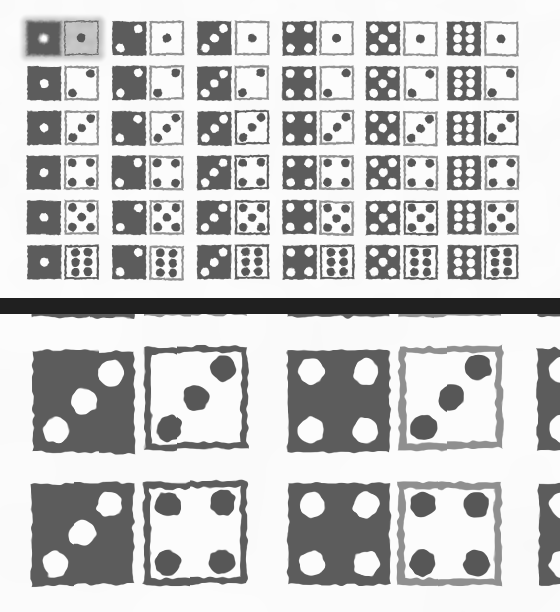
Top, the full canvas; bottom, a detail of the centre.
Reproduce this pattern procedurally as a WebGL 2 fragment shader.

```glsl
#version 300 es
precision highp float;
// Chart of all 36 rolls of a dark and a light die, six by six, with worn print edges.

uniform vec2 u_resolution;
out vec4 fragColor;

const float SHEET = 408.0;           // sheet height in design units
const float COUNT = 6.0;
const float ROW_PITCH = 61.3;
const float COLUMN_PITCH = 115.0;
const float TOP_ROW = 355.4;         // centre of the first row
const float FIRST_COLUMN = 60.5;     // centre of the first dark die
const float PAIR_GAP = 51.3;         // dark centre to light centre
const float DIE_HALF = 23.2;
const float PIP_RADIUS = 5.9;
const float BORDER = 3.0;

const float PAPER = 0.99;
const float INK = 0.36;
const float PIP_INK = 0.34;
const float PALE_BORDER = 0.56;
const float SMUDGE = 0.77;

float hash(vec2 p) {
  return fract(sin(dot(p, vec2(127.1, 311.7))) * 43758.5453);
}

float noise(vec2 p) {
  vec2 i = floor(p), f = fract(p);
  f = f * f * (3.0 - 2.0 * f);
  return mix(mix(hash(i), hash(i + vec2(1, 0)), f.x),
             mix(hash(i + vec2(0, 1)), hash(i + vec2(1, 1)), f.x), f.y);
}

float boxDistance(vec2 p, vec2 halfSize) {
  vec2 d = abs(p) - halfSize;
  return length(max(d, 0.0)) + min(max(d.x, d.y), 0.0);
}

// Distance to the pips of a face showing n.
float pipDistance(vec2 p, float n) {
  vec2 corner = vec2(n > 5.5 ? 8.6 : 12.4, 13.4);
  float d = 1e3;
  if (mod(n, 2.0) > 0.5) d = length(p);
  if (n > 1.5) d = min(d, min(length(p - corner), length(p + corner)));
  if (n > 3.5) d = min(d, length(abs(p) - corner));
  if (n > 5.5) d = min(d, length(vec2(abs(p.x) - corner.x, p.y)));
  return d - PIP_RADIUS;
}

float coverage(float d, float softness) {
  return 1.0 - smoothstep(-softness, softness, d);
}

// Columns drift slightly from an even pitch.
float columnCentre(float i) {
  return FIRST_COLUMN + COLUMN_PITCH * i + 0.25 * i * i * (5.0 - i);
}

float darkDie(float ground, vec2 p, float n, float softness) {
  float tone = mix(ground, INK, coverage(boxDistance(p, vec2(DIE_HALF)), softness));
  return mix(tone, PAPER, coverage(pipDistance(p, n), softness));
}

float lightDie(float ground, vec2 p, float n, float fill, float edgeTone, float width, float softness) {
  float box = boxDistance(p, vec2(DIE_HALF + 0.3));
  float tone = mix(ground, edgeTone, coverage(box, softness));
  tone = mix(tone, fill, coverage(box + width, softness));
  return mix(tone, PIP_INK, coverage(pipDistance(p, n), softness));
}

void main() {
  float unit = SHEET / u_resolution.y;
  vec2 p = gl_FragCoord.xy * unit;
  float softness = 0.75 * unit;

  // Cell indices, and which die of the pair
  float column = clamp(floor((p.x - 28.5) / 115.6), 0.0, COUNT - 1.0);
  float row = clamp(floor((TOP_ROW - p.y) / ROW_PITCH + 0.5), 0.0, COUNT - 1.0);
  vec2 q = p - vec2(columnCentre(column), TOP_ROW - ROW_PITCH * row);
  float side = step(25.6, q.x);
  q.x -= PAIR_GAP * side;

  // Wear: small shifts, a step across the die, and ragged edges
  vec2 id = vec2(column * 2.0 + side, row);
  q += 1.2 * (vec2(hash(id + 3.1), hash(id + 7.7)) - 0.5);
  float cut = 18.0 * (hash(id + 5.3) - 0.5);
  q.y += 1.6 * (hash(id + 9.2) - 0.5) * step(cut, q.x);
  q += 1.5 * (vec2(noise(p * 0.35), noise(p * 0.35 + 40.0)) - 0.5);

  // Paper, with a soft smudge behind the first pair
  float tone = PAPER - 0.012 * noise(p * 0.03);
  vec2 smudgeCentre = vec2(FIRST_COLUMN + 0.5 * PAIR_GAP, TOP_ROW);
  float halo = boxDistance(p - smudgeCentre, vec2(49.0, 22.0));
  float smudgeTone = SMUDGE + 0.06 * (noise(p * 0.12) - 0.5);
  tone = mix(tone, smudgeTone, 1.0 - smoothstep(0.0, 13.0, halo));

  bool smudged = column + row < 0.5;
  if (side < 0.5) {
    tone = darkDie(tone, q, column + 1.0, smudged ? 3.6 : softness);
  } else {
    float heavy = step(1.0 - 0.13 * row, hash(id + 1.7));
    float edgeTone = smudged ? 0.42 : mix(PALE_BORDER, INK, heavy);
    float width = smudged ? 1.2 + 1.4 * noise(p * 0.6) : BORDER;
    tone = lightDie(tone, q, row + 1.0, smudged ? smudgeTone : PAPER, edgeTone, width, softness);
  }
  fragColor = vec4(vec3(tone), 1.0);
}
```
